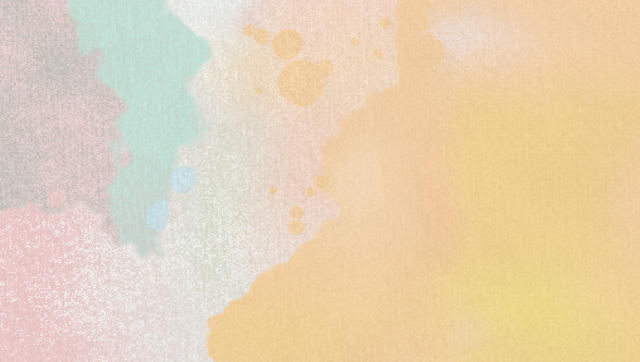
Give the GLSL for this background, as a Shadertoy shader.

```glsl
const vec3 PALE = vec3(0.90, 0.875, 0.86);
const vec3 WHITE = vec3(0.91, 0.925, 0.91);
const vec3 BLUSH = vec3(0.935, 0.825, 0.765);
const vec3 CREAM = vec3(0.94, 0.85, 0.73);
const vec3 MAUVE = vec3(0.79, 0.77, 0.75);
const vec3 TEAL = vec3(0.75, 0.87, 0.83);
const vec3 SAGE = vec3(0.85, 0.87, 0.81);
const vec3 PINK = vec3(0.925, 0.79, 0.79);
const vec3 BLUE = vec3(0.77, 0.88, 0.92);
const vec3 PEACH = vec3(0.94, 0.80, 0.635);
const vec3 APRICOT = vec3(0.94, 0.78, 0.61);
const vec3 GOLD = vec3(0.93, 0.815, 0.56);
const vec3 LEMON = vec3(0.92, 0.86, 0.54);
const float GRAIN = 0.085;      // brightness of the paper grain
const float EDGE_WOBBLE = 0.13; // size of ragged paint edges
const float EDGE_GRIT = 0.025;  // fine breakup of paint edges
const float ASPECT = 1.7656;    // proportions of the layout

// Splashes: centre and radius in canvas heights
const int DROPS = 15;
const vec3 DROP[DROPS] = vec3[](
    vec3(0.688, 0.915, 0.020), vec3(0.722, 0.899, 0.025), vec3(0.793, 0.878, 0.043),
    vec3(0.830, 0.772, 0.064), vec3(0.893, 0.812, 0.025), vec3(0.715, 0.747, 0.009),
    vec3(0.979, 0.884, 0.012), vec3(0.755, 0.474, 0.013), vec3(0.857, 0.469, 0.014),
    vec3(0.889, 0.497, 0.017), vec3(0.820, 0.413, 0.019), vec3(0.817, 0.370, 0.023),
    vec3(1.064, 0.935, 0.020), vec3(1.045, 0.850, 0.016), vec3(0.588, 0.110, 0.019));

float hash(vec2 p) {
    return fract(sin(dot(p, vec2(127.1, 311.7))) * 43758.5453);
}

float noise(vec2 p) {
    vec2 i = floor(p), f = fract(p);
    f = f * f * (3.0 - 2.0 * f);
    return mix(mix(hash(i), hash(i + vec2(1, 0)), f.x),
               mix(hash(i + vec2(0, 1)), hash(i + vec2(1, 1)), f.x), f.y);
}

// Layered noise centred on zero
float fbm(vec2 p) {
    float sum = -0.48, amp = 0.5;
    for (int i = 0; i < 5; i++) {
        sum += amp * noise(p);
        p = mat2(1.6, 1.2, -1.2, 1.6) * p + 7.3;
        amp *= 0.5;
    }
    return sum;
}

// Soft elliptical patch
float glow(vec2 p, vec2 centre, vec2 size) {
    vec2 d = (p - centre) / size;
    return exp(-dot(d, d));
}

// Paint coverage from a signed distance, positive inside
float paint(float d, float softness) {
    return smoothstep(-softness, softness, d);
}

float disc(vec2 p, vec3 drop) {
    return drop.z - length(p - drop.xy);
}

void mainImage(out vec4 fragColor, in vec2 fragCoord) {
    vec2 p = fragCoord / iResolution.y;
    p.x += 0.5 * (ASPECT - iResolution.x / iResolution.y);

    // Paper texture and ragged displacement
    float fine = 0.65 * noise(p * 287.0) + 0.35 * noise(p * 150.0 + 9.0) - 0.5;
    float weave = noise(p * vec2(270.0, 30.0)) - 0.5;
    float cloud = fbm(p * 6.0);
    float rough = EDGE_WOBBLE * fbm(p * 14.0 + 20.0) + EDGE_GRIT * fine;
    vec2 q = p + 0.16 * vec2(cloud, fbm(p * 5.0 + 40.0)) + 0.04 * fine;

    // Pale middle ground
    vec3 col = mix(PALE, BLUSH, smoothstep(0.50, 0.82, q.x) * smoothstep(0.12, 0.5, q.y));
    col = mix(col, WHITE, glow(q, vec2(0.56, 0.98), vec2(0.14, 0.25)));
    col = mix(col, CREAM, 0.8 * glow(q, vec2(0.70, 0.80), vec2(0.13, 0.14)));
    col = mix(col, CREAM, 0.7 * glow(q, vec2(0.98, 0.76), vec2(0.13, 0.20)));
    col = mix(col, SAGE, 0.8 * glow(q, vec2(0.60, 0.42), vec2(0.12, 0.24)));
    col = mix(col, PINK, 0.5 * glow(q, vec2(0.66, 0.96), vec2(0.06, 0.04)));

    // Pink wash in the lower left, with pale flecks
    float pinkWash = (1.0 - smoothstep(0.08, 0.50, q.x)) * (1.0 - smoothstep(0.40, 0.56, q.y));
    col = mix(col, PINK, pinkWash);
    float flecks = smoothstep(0.02, 0.22, fine + 0.7 * cloud);
    col = mix(col, WHITE, 0.6 * flecks * (1.0 - smoothstep(0.5, 0.95, p.x)));

    // Teal and mauve brush strokes
    float lower = 0.43 - 0.12 * smoothstep(0.22, 0.36, p.x);
    float tealEdge = 0.55 - 0.11 * smoothstep(0.88, 1.0, p.y) - 0.13 * (1.0 - smoothstep(0.33, 0.72, p.y));
    float mauveEdge = 0.33 - 0.13 * smoothstep(0.65, 1.0, p.y);
    float above = paint(p.y - lower + rough, 0.008);
    float teal = above * paint(tealEdge - p.x + rough, 0.008 + 0.03 * (1.0 - p.y));
    vec3 tealTone = mix(mix(TEAL, MAUVE, 0.45), TEAL, smoothstep(0.33, 0.62, q.y));
    col = mix(col, tealTone, teal * clamp(0.9 + 0.7 * fine, 0.0, 1.0));
    float mauve = above * paint(mauveEdge - p.x + rough, 0.015);
    vec3 mauveTone = mix(MAUVE, PINK, clamp(0.3 + 1.2 * cloud + 1.3 * fine, 0.0, 0.8));
    col = mix(col, mauveTone, 0.95 * mauve);

    // Warm field with drifting tones
    vec3 warm = mix(PEACH, GOLD, 0.85 * smoothstep(1.16, 1.32, q.x) * (1.0 - smoothstep(0.66, 0.86, q.y)));
    warm = mix(warm, GOLD, 0.65 * glow(q, vec2(0.75, 0.10), vec2(0.35, 0.17)));
    warm = mix(warm, CREAM, 0.75 * glow(q, vec2(1.02, 0.46), vec2(0.15, 0.16)));
    warm = mix(warm, APRICOT, 0.7 * glow(q, vec2(1.18, 0.40), vec2(0.10, 0.28)));
    warm = mix(warm, LEMON, 0.75 * glow(q, vec2(1.48, 0.14), vec2(0.28, 0.17)));
    warm = mix(warm, PEACH, 0.85 * glow(q, vec2(1.76, 0.42), vec2(0.13, 0.25)));
    warm = mix(warm, BLUSH, 0.4 * glow(q, vec2(1.29, 0.06), vec2(0.06, 0.07)));

    // Dry pale opening near the top
    float opening = paint(p.x - 1.20 + rough, 0.006) * glow(q, vec2(1.27, 0.91), vec2(0.22, 0.10));
    warm = mix(warm, mix(BLUSH, PALE, 0.5), opening * (0.9 + fine));
    float warmEdge = 0.56 + 0.34 * smoothstep(0.06, 0.42, p.y) + 0.18 * smoothstep(0.60, 0.80, p.y);
    float warmMask = paint(p.x - warmEdge + rough, 0.006 + 0.012 * smoothstep(0.15, 0.5, p.y));
    col = mix(col, warm, warmMask);

    // Splashes of paint
    float splash = -1.0;
    for (int i = 0; i < DROPS; i++) splash = max(splash, disc(p, DROP[i]));
    col = mix(col, mix(PEACH, GOLD, 0.2), 0.85 * paint(splash + 0.12 * rough, 0.003));
    float blueDrop = max(disc(p, vec3(0.507, 0.505, 0.039)), disc(p, vec3(0.438, 0.405, 0.034)));
    col = mix(col, BLUE, 0.7 * paint(blueDrop + 0.3 * rough, 0.005));
    col = mix(col, PINK, 0.8 * paint(disc(p, vec3(0.154, 0.452, 0.021)) + 0.2 * rough, 0.004));

    // Grain, stronger on the pale side and in the blue channel
    float grain = GRAIN * mix(1.1, 0.65, warmMask) * (fine + 0.35 * weave);
    col += grain * vec3(0.7, 1.0, 1.3) + 0.03 * cloud;
    fragColor = vec4(clamp(col, 0.0, 1.0), 1.0);
}
```
